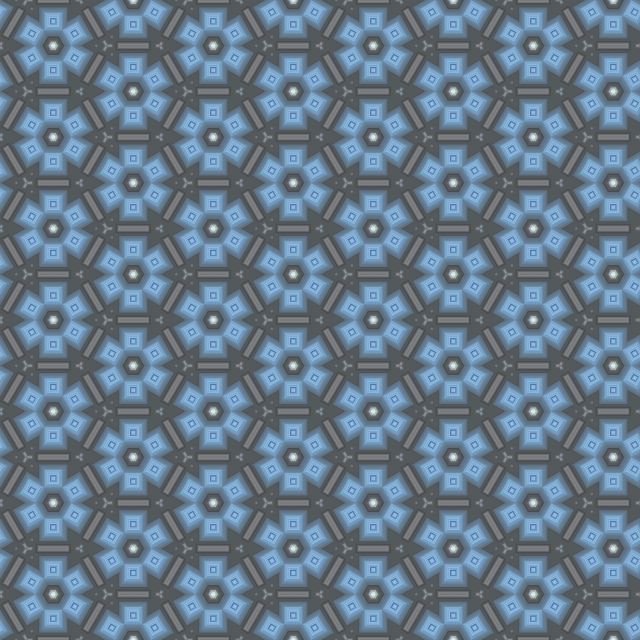
Reproduce this pattern procedurally as a WebGL 1 fragment shader.

```glsl
precision highp float;
// Hexagonal mosaic of blue six-tile rosettes set in dark grey with bars and tripods.
uniform vec2 u_resolution;

const vec2 REPEATS = vec2(4.0, 7.0);        // cells across and down, two rosettes each
const vec2 OFFSET = vec2(1.0 / 3.0, 0.5);   // position of the first rosette in its cell
// Lengths below are in units of the distance between rosette centres.
const float PETAL_DIST = 0.267;
const float PETAL_HALF = 0.153;
const float TILE_HALF = 0.094;
const float TILE_TOP = 0.064;
const float STUD_HALF = 0.036;
const float HUB = 0.102;
const vec2 BAR_HALF = vec2(0.170, 0.033);
const float TERRACES = 4.0;
const float BEVEL = 0.035;
const vec2 LIGHT = vec2(-0.5, 0.866);

const vec3 GROUND = vec3(0.33, 0.35, 0.36);
const vec3 GROOVE = vec3(0.29, 0.30, 0.31);
const vec3 STEEL = vec3(0.48, 0.49, 0.50);
const vec3 SLATE_LOW = vec3(0.365, 0.44, 0.50);
const vec3 SLATE_HIGH = vec3(0.42, 0.54, 0.65);
const vec3 BLUE = vec3(0.47, 0.64, 0.78);
const vec3 SKY = vec3(0.56, 0.73, 0.89);
const vec3 STUD_EDGE = vec3(0.34, 0.50, 0.66);
const vec3 PALE = vec3(0.65, 0.71, 0.73);
const vec3 GLINT = vec3(0.84, 0.92, 0.91);

const float SECTOR = 1.04719755;
const vec2 CORNER = vec2(0.288675, 0.5);    // where three rosette cells meet

float pixel;

float fill(float d) { return clamp(0.5 - d / pixel, 0.0, 1.0); }

float boxDist(vec2 p, vec2 halfSize) {
  vec2 d = abs(p) - halfSize;
  return max(d.x, d.y);
}

// Offset from the nearest rosette centre.
vec2 hexCell(vec2 p) {
  vec2 aspect = vec2(1.7320508, 1.0);
  vec2 a = (fract(p + 0.5) - 0.5) * aspect;
  vec2 b = (fract(p) - 0.5) * aspect;
  return dot(a, a) < dot(b, b) ? a : b;
}

// Bars along the cell edges and tripods at the cell corners.
vec3 frame(vec2 s, float parity) {
  vec3 col = GROUND;
  float bar = boxDist(s - vec2(0.0, 0.5), BAR_HALF);
  col = mix(col, GROOVE, fill(abs(bar - 0.012) - 0.008));
  col = mix(col, STEEL * 0.88, fill(bar));
  col = mix(col, STEEL * 1.06, fill(bar + 0.011));
  col = mix(col, STEEL * 0.94, fill(bar + 0.025));

  float large = step(s.x * parity, 0.0);
  vec2 v = vec2(abs(s.x), s.y) - CORNER;
  vec2 inward = vec2(-0.5, -0.8660254);
  float reach = mix(0.048, 0.066, large);
  float arm = boxDist(v + vec2(reach * 0.5, 0.0), vec2(reach * 0.5, 0.019));
  col = mix(col, STEEL * 0.87, fill(arm));
  col = mix(col, vec3(0.53, 0.57, 0.61), fill(arm + 0.009));
  float dotDist = length(v - inward * 0.112) - 0.013;
  return mix(col, STEEL * 0.95, fill(dotDist) * large);
}

// One petal: terraced slate around a bevelled blue tile with a stud.
vec3 petal(vec2 p, vec2 light) {
  float d = max(abs(p.x), abs(p.y));
  vec2 facet = abs(p.x) > abs(p.y) ? vec2(sign(p.x), 0.0) : vec2(0.0, sign(p.y));
  float lit = dot(facet, light) * BEVEL;

  vec3 col = SLATE_LOW;
  float tread = (PETAL_HALF - TILE_HALF) / TERRACES;
  for (float i = 1.0; i < TERRACES; i += 1.0) {
    float edge = d - PETAL_HALF + i * tread;
    col = mix(col, mix(SLATE_LOW, SLATE_HIGH, i / (TERRACES - 1.0)), fill(edge));
    col = mix(col, SLATE_LOW, 0.35 * fill(abs(edge) - 0.002));
  }
  col = mix(col, BLUE + lit, fill(d - TILE_HALF));
  col = mix(col, SKY, fill(d - TILE_TOP));
  col = mix(col, BLUE - lit, fill(abs(d - TILE_TOP + 0.014) - 0.003));
  col = mix(col, STUD_EDGE - lit, fill(d - STUD_HALF));
  return mix(col, SKY, fill(d - STUD_HALF + 0.015));
}

// Dark hexagonal hub with a pale gem; h is the distance to its flat sides.
vec3 hub(vec3 col, float h) {
  col = mix(col, GROOVE, fill(h - HUB));
  col = mix(col, GROUND, fill(h - HUB + 0.015));
  col = mix(col, STEEL * 0.86, fill(h - 0.060));
  col = mix(col, PALE, fill(h - 0.044));
  return mix(col, GLINT, fill(h - 0.023));
}

void main() {
  vec2 uv = gl_FragCoord.xy / u_resolution;
  pixel = REPEATS.y / u_resolution.y;

  // Fold the cell into one sixth, with the petal axis along +y.
  vec2 q = hexCell(uv * REPEATS - OFFSET) + 1e-5;
  float angle = atan(q.x, q.y);
  float sector = floor(angle / SECTOR + 0.5);
  float turn = sector * SECTOR;
  vec2 s = length(q) * vec2(sin(angle - turn), cos(angle - turn));
  float parity = 1.0 - 2.0 * mod(sector, 2.0);
  float c = cos(turn), n = sin(turn);
  vec2 light = vec2(c * LIGHT.x - n * LIGHT.y, n * LIGHT.x + c * LIGHT.y);

  vec2 p = s - vec2(0.0, PETAL_DIST);
  float rosette = max(abs(p.x) - PETAL_HALF, p.y - PETAL_HALF);
  vec3 col = frame(s, parity);
  col = mix(col, GROOVE, fill(rosette - 0.010) * 0.6);
  col = mix(col, petal(p, light), fill(rosette));
  gl_FragColor = vec4(hub(col, s.y), 1.0);
}
```
